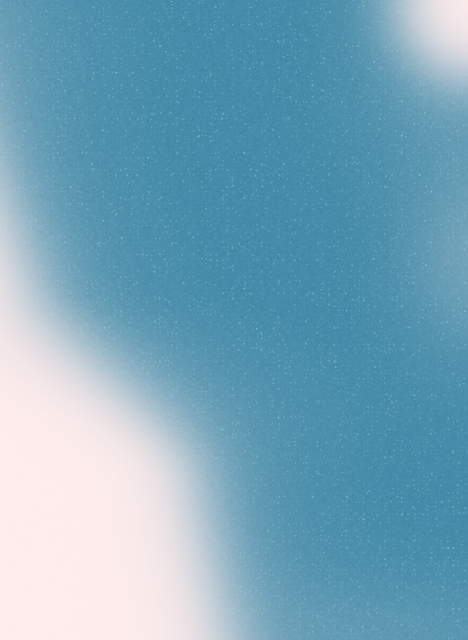
Reproduce this background procedurally as a Shadertoy shader.

```glsl
const vec3 BLUE = vec3(0.270, 0.548, 0.664);
const vec3 BLUSH = vec3(0.998, 0.928, 0.926);
const vec3 SPECK = vec3(0.66, 0.83, 0.88);

float hash(vec2 cell) {
    vec3 q = fract(cell.xyx * vec3(0.1031, 0.1030, 0.0973));
    q += dot(q, q.yzx + 33.33);
    return fract((q.x + q.y) * q.z);
}

float valueNoise(vec2 p) {
    vec2 cell = floor(p);
    vec2 f = fract(p);
    f = f * f * (3.0 - 2.0 * f);
    float low = mix(hash(cell), hash(cell + vec2(1, 0)), f.x);
    float high = mix(hash(cell + vec2(0, 1)), hash(cell + vec2(1, 1)), f.x);
    return mix(low, high, f.y);
}

// Soft step: one well inside (dist < 0), zero well outside
float softFill(float dist, float softness) {
    return 1.0 / (1.0 + exp(dist / softness));
}

float haze(vec2 uv, vec2 center, vec2 radius) {
    vec2 d = (uv - center) / radius;
    return exp(-dot(d, d));
}

// Right-hand border of the large pale area, by height
float shoreline(float y) {
    return mix(0.5 - 0.3 * y, 0.36 - 0.5 * y, smoothstep(0.25, 0.55, y));
}

// Approximate distance to the shoreline, in canvas widths
float shoreDistance(vec2 uv, float aspect) {
    float h = 0.03;
    float slope = (shoreline(uv.y + h) - shoreline(uv.y - h)) / (2.0 * h * aspect);
    return (uv.x - shoreline(uv.y)) / sqrt(1.0 + slope * slope);
}

// One small dot in some grid cells, at a jittered place
float specks(vec2 p, float cells, float density, float pixel) {
    vec2 grid = p * cells;
    vec2 cell = floor(grid);
    vec2 jitter = vec2(hash(cell + 17.0), hash(cell + 59.0));
    float dist = length(fract(grid) - mix(vec2(0.32), vec2(0.68), jitter));
    float edge = 0.5 * pixel * cells;
    float dot0 = 1.0 - smoothstep(0.17 - edge, 0.17 + edge, dist);
    return dot0 * step(hash(cell), density) * hash(cell + 101.0);
}

void mainImage(out vec4 fragColor, in vec2 fragCoord) {
    vec2 uv = fragCoord / iResolution.xy;
    float aspect = iResolution.y / iResolution.x;
    vec2 p = fragCoord / iResolution.x;

    // Pale areas at the lower left and the upper right corner
    float shore = shoreDistance(uv, aspect);
    float corner = length((uv - vec2(1.02, 1.0)) * vec2(1.0, aspect)) - 0.17;
    float pale = softFill(shore, 0.047);
    pale = max(pale, 0.0) + softFill(corner, 0.042);

    // Faint hazes over the blue
    float veil = 0.10 * exp(-pow(max(shore, 0.0) / 0.24, 2.0));
    veil += 0.25 * haze(uv, vec2(1.03, 0.60), vec2(0.16, 0.15));
    veil += 0.09 * haze(uv, vec2(0.98, 0.82), vec2(0.22, 0.12));
    veil += 0.12 * haze(uv, vec2(0.85, 0.0), vec2(0.35, 0.10));
    veil += 0.05 * haze(uv, vec2(0.0, 0.95), vec2(0.25, 0.15));
    pale = clamp(pale + veil * (1.0 - pale), 0.0, 1.0);
    vec3 color = mix(BLUE, BLUSH, pale);

    // Grain and specks, fading out on the pale areas
    float blueness = 1.0 - smoothstep(0.3, 0.95, pale);
    color += (valueNoise(p * 330.0) - 0.5) * mix(0.004, 0.035, blueness);
    float glints = specks(p, 110.0, 0.35, 1.0 / iResolution.x);
    glints += specks(p + 3.7, 83.0, 0.25, 1.0 / iResolution.x);
    color = mix(color, SPECK, min(glints * 0.38, 0.6) * blueness);

    fragColor = vec4(clamp(color, 0.0, 1.0), 1.0);
}
```
